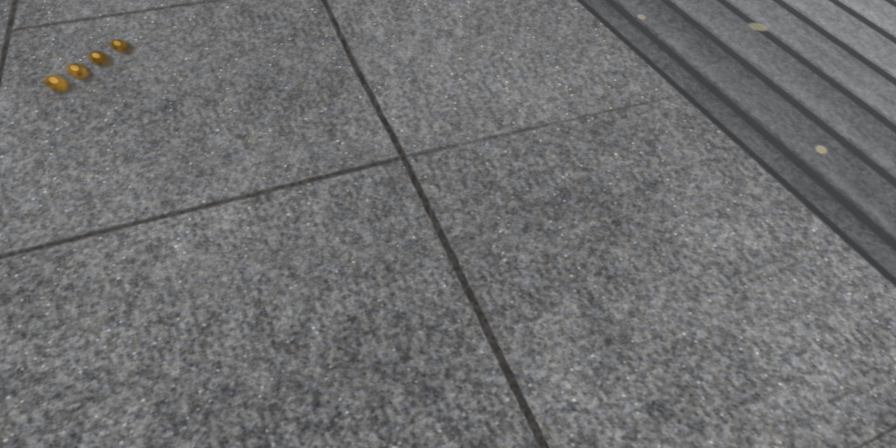
Reproduce this texture procedurally as a Shadertoy shader.

```glsl
// Speckled granite paving seen at a slant: dark joints between slabs, a ribbed
// drain strip at upper right, four brass studs at upper left. Joints are segment
// distances, ribs a fan of repeated lines, and the stone is layered value noise.
#define STONE_TONE 0.440
#define GRAIN_FREQ 86.0
#define GRAIN_GAIN 0.385
#define JOINT_COLOR vec3(0.250, 0.243, 0.235)
#define RIB_PERIOD 0.125
#define RIB_START 0.070
#define RIB_FAN 0.75
#define BRASS_COLOR vec3(0.53, 0.40, 0.17)
#define FLECK_COLOR vec3(0.68, 0.64, 0.53)

float hash(vec2 p) {
    return fract(sin(dot(p, vec2(127.1, 311.7))) * 43758.5453);
}

float noise(vec2 p) {
    vec2 i = floor(p), f = fract(p);
    f = f * f * (3.0 - 2.0 * f);
    return mix(mix(hash(i), hash(i + vec2(1, 0)), f.x),
               mix(hash(i + vec2(0, 1)), hash(i + vec2(1, 1)), f.x), f.y);
}

vec2 turn(vec2 p, float a) {
    return mat2(cos(a), sin(a), -sin(a), cos(a)) * p;
}

// Three octaves, each turned so that no lattice shows; centred on zero
float speckle(vec2 q) {
    return 0.22 * noise(turn(q, 0.4) * 0.42 + 11.0) + 0.48 * noise(turn(q, 1.1))
         + 0.30 * noise(turn(q, 2.0) * 1.75 + 31.0) - 0.5;
}

// Coverage of a soft segment whose half width runs from wa to wb
float joint(vec2 p, vec2 a, vec2 b, float wa, float wb) {
    vec2 ab = b - a;
    float t = clamp(dot(p - a, ab) / dot(ab, ab), 0.0, 1.0);
    float d = length(p - a - ab * t) - mix(wa, wb, t);
    float soft = 0.0030 + 0.5 / iResolution.y;
    return 1.0 - smoothstep(-soft, soft, d);
}

// Coverage of a soft tilted ellipse
float spot(vec2 p, vec2 center, vec2 radius) {
    vec2 q = p - center;
    q.y += 0.2 * q.x;
    return 1.0 - smoothstep(0.6, 1.2, length(q / radius));
}

// Broad round patch of light or shade
float patchAt(vec2 p, vec2 center, vec2 radius) {
    vec2 q = (p - center) / radius;
    return exp(-dot(q, q));
}

// Small bright chips, at most one in each cell
float chips(vec2 q) {
    vec2 cell = floor(q);
    vec2 center = 0.3 + 0.4 * vec2(hash(cell + 3.1), hash(cell + 7.7));
    float on = step(0.93, hash(cell + 19.3));
    return on * (1.0 - smoothstep(0.12, 0.4, length(fract(q) - center)));
}

vec3 granite(vec2 p, vec2 ground) {
    float gain = GRAIN_GAIN * mix(1.12, 0.68, p.y);
    float tone = STONE_TONE + gain * speckle(ground * GRAIN_FREQ);
    tone += 0.05 * (noise(turn(p, 0.5) * 5.0 + 5.0) - 0.5) + 0.06 * (noise(turn(p, 1.0) * 14.0) - 0.5);
    // Broad light
    tone += 0.045 * patchAt(p, vec2(1.75, 0.33), vec2(0.38, 0.30));
    tone += 0.035 * patchAt(p, vec2(0.10, 0.60), vec2(0.30, 0.20));
    tone += 0.035 * patchAt(p, vec2(1.22, 0.88), vec2(0.25, 0.16));
    tone -= 0.050 * patchAt(p, vec2(0.65, 0.05), vec2(0.50, 0.25));
    tone -= 0.045 * patchAt(p, vec2(1.18, 0.55), vec2(0.24, 0.20));
    tone -= 0.030 * patchAt(p, vec2(0.55, 0.88), vec2(0.25, 0.16));
    tone += 0.14 * chips(turn(ground, 0.7) * 60.0);
    vec3 tint = vec3(-0.001, 0.0, 0.002);
    tint += vec3(0.018, 0.006, -0.022) * (noise(ground * 70.0 + 80.0) - 0.5);
    return vec3(tone) + tint;
}

vec3 drain(vec2 p, vec2 ground, float s) {
    float f = fract((s - RIB_START) / RIB_PERIOD);
    float toLine = min(f, 1.0 - f) * RIB_PERIOD;
    float ribbed = smoothstep(RIB_START - 0.03, RIB_START - 0.015, s);
    float groove = ribbed * (1.0 - smoothstep(0.005, 0.016, toLine));
    float lip = ribbed * smoothstep(0.12, 0.20, f) * (1.0 - smoothstep(0.20, 0.5, f));
    float tone = mix(0.37, 0.54, smoothstep(0.0, 0.7, s));
    tone += 0.055 * lip - 0.035 * ribbed * smoothstep(0.55, 0.9, f);
    tone += 0.15 * speckle(ground * GRAIN_FREQ) + 0.05 * (noise(vec2(s * 50.0, p.y * 9.0)) - 0.5);
    vec3 col = vec3(tone - 0.005, tone, tone + 0.008);
    return mix(col, vec3(0.245, 0.247, 0.26), 0.86 * groove);
}

void mainImage(out vec4 fragColor, in vec2 fragCoord) {
    vec2 p = fragCoord / iResolution.y;
    p.x *= 2.0 * iResolution.y / iResolution.x;
    vec2 ground = vec2((p.x - 1.0) * (1.0 + 0.45 * p.y), p.y * (1.15 + 0.4 * p.y)) + 4.0;
    vec3 col = granite(p, ground);

    // Slab joints meeting at the crossing
    vec2 cross = vec2(0.901, 0.649);
    vec2 bend = vec2(0.794, 0.850);
    vec2 jp = p + 0.002 * (noise(p * 60.0) - 0.5);
    float dark = joint(jp, vec2(0.718, 1.01), bend, 0.005, 0.006);
    dark = max(dark, joint(jp, bend, cross, 0.006, 0.007));
    dark = max(dark, joint(jp, cross, vec2(1.220, -0.01), 0.007, 0.010));
    dark = max(dark, 0.85 * joint(jp, vec2(-0.01, 0.424), cross, 0.005, 0.005));
    dark = max(dark, 0.5 * joint(jp, cross, vec2(1.51, 0.786), 0.005, 0.001));
    dark = max(dark, 0.7 * joint(jp, vec2(0.035, 0.934), vec2(0.50, 1.002), 0.003, 0.003));
    dark = max(dark, 0.9 * joint(jp, vec2(0.037, 1.01), vec2(-0.005, 0.81), 0.006, 0.006));
    dark = max(dark, 0.6 * joint(jp, vec2(1.905, -0.005), vec2(2.01, 0.052), 0.004, 0.004));
    col = mix(col, JOINT_COLOR + 0.10 * (noise(p * 130.0) - 0.5), dark);

    // Drain strip: s is zero on its edge and grows to the right
    float depth = 1.0 - p.y;
    float s = (p.x - 1.289 - 1.114 * depth) / (1.0 + RIB_FAN * depth);
    col = mix(col, drain(p, ground, s), smoothstep(-0.003, 0.004, s));
    col = mix(col, vec3(0.23, 0.232, 0.24), 0.88 * (1.0 - smoothstep(0.003, 0.012, abs(s - 0.005))));

    // Row of brass studs, each with a shadow and a glint
    for (int i = 0; i < 4; i++) {
        float k = float(i);
        vec2 c = vec2(0.125, 0.815) + k * vec2(0.047, 0.028);
        vec2 r = vec2(0.028, 0.019) * (1.0 - 0.07 * k);
        col = mix(col, vec3(0.25, 0.22, 0.18), 0.65 * spot(p, c + vec2(0.012, -0.006), r * 1.1));
        vec3 brass = BRASS_COLOR * (0.65 + 0.6 * noise(p * 90.0)) * (1.0 - 0.08 * k);
        col = mix(col, brass, spot(p, c, r));
        col += vec3(0.25, 0.22, 0.13) * spot(p, c + r * vec2(-0.2, 0.3), r * 0.4);
    }

    // Fallen pale flecks
    col = mix(col, FLECK_COLOR, 0.9 * spot(p, vec2(1.833, 0.666), vec2(0.014, 0.010)));
    col = mix(col, FLECK_COLOR, 0.7 * spot(p, vec2(1.692, 0.940), vec2(0.024, 0.009)));
    col = mix(col, FLECK_COLOR, 0.7 * spot(p, vec2(1.432, 0.962), vec2(0.010, 0.006)));

    fragColor = vec4(clamp(col, 0.0, 1.0), 1.0);
}
```
